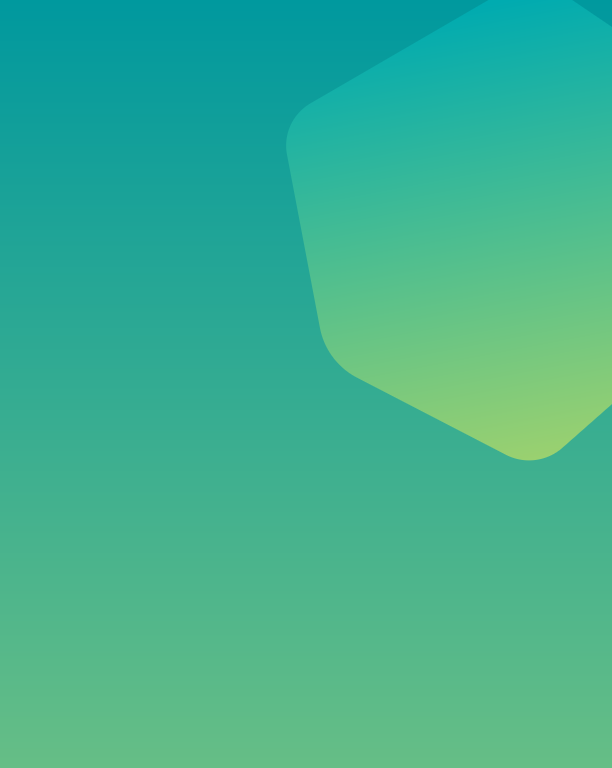
This background is drawn by a WebGL 2 fragment shader. Its source:

```glsl
#version 300 es
precision highp float;
// A vertical teal-to-green gradient with a large tilted hexagon at the upper
// right. The hexagon is an intersection of half planes whose corners are cut
// by tangent arcs, filled with a brighter gradient along its own axis.

uniform vec2 u_resolution;
out vec4 fragColor;

// Lengths are in canvas heights, origin at the lower left.
const vec3 BACK_TOP = vec3(0.0, 0.598, 0.620);
const vec3 BACK_BOTTOM = vec3(0.400, 0.745, 0.525);
const vec3 HEX_TOP = vec3(0.0, 0.670, 0.690);
const vec3 HEX_BOTTOM = vec3(0.610, 0.820, 0.435);

const vec2 HEX_AXIS = vec2(0.187, -0.982);    // direction of the hexagon fill
const vec2 HEX_FILL_RANGE = vec2(0.124, 0.723); // fill start and end on the axis
const float CORNER_TRIM = 0.045;              // edge length removed at a corner

const int SIDES = 6;
const vec2 CORNERS[SIDES] = vec2[SIDES](      // counter-clockwise
    vec2(0.3653, 0.8428), vec2(0.4250, 0.5289), vec2(0.6986, 0.3872),
    vec2(0.9060, 0.5701), vec2(0.8826, 0.9068), vec2(0.6947, 1.0341));

// Signed distance to the convex polygon with rounded corners
float roundedPolygon(vec2 p) {
    float dist = -1e3;
    for (int i = 0; i < SIDES; i++) {
        vec2 corner = CORNERS[i];
        vec2 dirIn = normalize(corner - CORNERS[(i + SIDES - 1) % SIDES]);
        vec2 dirOut = normalize(CORNERS[(i + 1) % SIDES] - corner);
        vec2 normalIn = vec2(dirIn.y, -dirIn.x);

        // Half plane of the incoming edge
        dist = max(dist, dot(p - corner, normalIn));

        // Arc tangent to both edges, active between their normals
        float turn = acos(dot(dirIn, dirOut));
        float radius = CORNER_TRIM / tan(0.5 * turn);
        vec2 center = corner - CORNER_TRIM * dirIn - radius * normalIn;
        vec2 q = p - center;
        if (dot(q, dirIn) > 0.0 && dot(q, dirOut) < 0.0) {
            dist = max(dist, length(q) - radius);
        }
    }
    return dist;
}

void main() {
    vec2 p = gl_FragCoord.xy / u_resolution.y;
    float pixel = 1.0 / u_resolution.y;

    // Background
    vec3 color = mix(BACK_BOTTOM, BACK_TOP, p.y);

    // Hexagon fill, measured from the upper left of the canvas
    float along = dot(p - vec2(0.0, 1.0), HEX_AXIS);
    float fill = (along - HEX_FILL_RANGE.x) / (HEX_FILL_RANGE.y - HEX_FILL_RANGE.x);
    vec3 hexColor = mix(HEX_TOP, HEX_BOTTOM, clamp(fill, 0.0, 1.0));

    // Smooth edge about one pixel wide
    float coverage = clamp(0.5 - roundedPolygon(p) / pixel, 0.0, 1.0);
    fragColor = vec4(mix(color, hexColor, coverage), 1.0);
}
```
